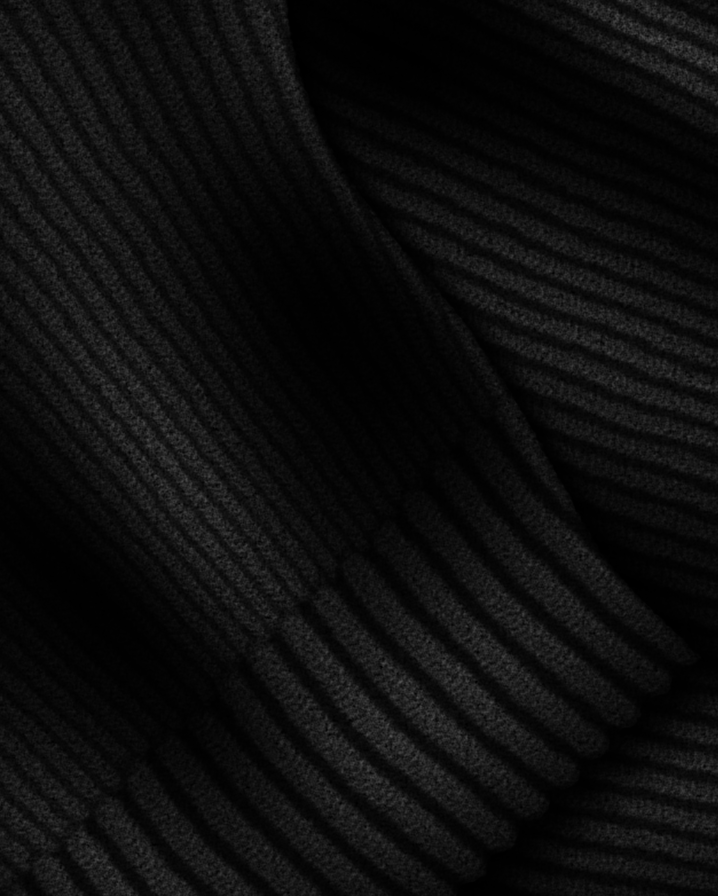
A Shadertoy shader for this texture:

```glsl
// Folded black rib-knit cloth with a wide ribbed hem lying over a second layer.
#define BODY_RIBS 25.0
#define HEM_RIBS 14.6
#define BACK_RIBS 23.0
#define SEAM_AT 1.01
#define HEM_END 1.517
#define STITCHES 105.0
#define FUZZ 1.0
#define EXPOSURE 1.3
#define TAU 6.2831853

// Horizontal position of the fold at evenly spaced heights
const float FOLD_STEP = 0.09;
const float foldX[11] = float[11](0.319, 0.337, 0.377, 0.443, 0.518,
                                  0.577, 0.627, 0.681, 0.768, 0.86, 0.95);

vec2 hashGradient(vec2 cell) {
    vec2 h = vec2(dot(cell, vec2(127.1, 311.7)), dot(cell, vec2(269.5, 183.3)));
    return fract(sin(h) * 43758.5) * 2.0 - 1.0;
}

float gradientNoise(vec2 p) {
    vec2 i = floor(p), f = fract(p);
    vec2 w = f * f * f * (f * (f * 6.0 - 15.0) + 10.0);
    vec2 e = vec2(1.0, 0.0);
    float a = dot(hashGradient(i), f);
    float b = dot(hashGradient(i + e.xy), f - e.xy);
    float c = dot(hashGradient(i + e.yx), f - e.yx);
    float d = dot(hashGradient(i + e.xx), f - e.xx);
    return mix(mix(a, b, w.x), mix(c, d, w.x), w.y);
}

// Catmull-Rom curve through the fold positions
float foldEdge(float y) {
    float s = clamp(y / FOLD_STEP, 0.0, 9.99);
    int i = int(s);
    float f = s - float(i);
    float a = foldX[max(i - 1, 0)], b = foldX[i];
    float c = foldX[i + 1], d = foldX[min(i + 2, 10)];
    return b + 0.5 * f * (c - a + f * (2.0 * a - 5.0 * b + 4.0 * c - d
             + f * (3.0 * (b - c) + d - a)));
}

// Soft elliptical patch, its long axis turned downward by angle
float patchGlow(vec2 p, vec2 center, float angle, vec2 radii) {
    vec2 q = p - center;
    float c = cos(angle), s = sin(angle);
    q = vec2(c * q.x + s * q.y, c * q.y - s * q.x) / radii;
    return exp(-dot(q, q));
}

// Rounded rib with a groove of given width and one brighter flank
float ribShade(float u, float groove, float depth) {
    float crest = 0.5 - 0.5 * cos(TAU * u);
    float shade = smoothstep(0.0, groove, crest) - 0.16 * sin(TAU * u) * crest;
    return mix(1.0, shade, depth);
}

// Slanted loops in two columns on every rib
float stitchShade(float u, float along) {
    float column = abs(fract(u) - 0.5);
    float loops = sin(TAU * (along * STITCHES + column * 1.6));
    return 1.0 + 0.17 * loops * smoothstep(0.5, 0.3, column);
}

float frontLight(vec2 p, float inside) {
    float light = 0.018;
    light += 0.068 * patchGlow(p, vec2(0.07, 0.16), 0.95, vec2(0.34, 0.17));
    light += 0.085 * patchGlow(p, vec2(0.21, 0.55), 0.96, vec2(0.26, 0.075));
    light += 0.050 * patchGlow(p, vec2(0.28, 0.03), 1.35, vec2(0.15, 0.07));
    light += 0.092 * patchGlow(p, vec2(0.50, 0.78), -0.785, vec2(0.30, 0.135));
    light += 0.075 * patchGlow(p, vec2(0.10, 0.96), 0.6, vec2(0.24, 0.10));
    // Valley on the left and hollow beside the fold
    light *= 1.0 - 0.85 * patchGlow(p, vec2(0.09, 0.66), 0.80, vec2(0.25, 0.06));
    light *= 1.0 - 0.88 * patchGlow(p, vec2(0.36, 0.36), 0.95, vec2(0.24, 0.11));
    float rim = exp(-inside * inside / 0.0005);
    return light + 0.045 * rim * smoothstep(0.75, 0.4, p.y);
}

float backLight(vec2 p) {
    float light = 0.008;
    light += 0.088 * patchGlow(p, vec2(0.67, 0.38), 0.6, vec2(0.36, 0.13));
    light += 0.12 * patchGlow(p, vec2(0.75, 0.05), 0.55, vec2(0.22, 0.055));
    light += 0.085 * patchGlow(p, vec2(0.77, 0.88), -0.3, vec2(0.20, 0.13));
    // Black hollow behind the top of the fold
    return light * (1.0 - 0.9 * patchGlow(p, vec2(0.44, 0.06), 0.45, vec2(0.17, 0.085)));
}

void mainImage(out vec4 fragColor, in vec2 fragCoord) {
    vec2 p = vec2(fragCoord.x, iResolution.y - fragCoord.y) / iResolution.y;
    float pixel = 1.0 / iResolution.y;
    float along = p.x + p.y;
    float wobble = gradientNoise(p * 9.0) + 0.6 * gradientNoise(p * 45.0);

    // Rib coordinates of the front body, its hem and the layer behind
    float flow = p.x - 0.6 * p.y - 0.7 * p.y * p.y + 0.8 * p.x * p.y;
    float bodyU = BODY_RIBS * flow * (1.0 + 0.2 * flow) + 0.26 * wobble;
    float bend = along - 1.26;
    float hemU = HEM_RIBS * (p.x - p.y - 0.32 * bend * bend) + 0.12 * wobble + 0.2;
    float backU = BACK_RIBS * (p.y - 0.64 * p.x + 0.42 * p.x * p.y) + 0.24 * wobble;

    // Front outline: the fold and the scalloped hem end
    float hemEnd = HEM_END - 0.014 * (0.5 + 0.5 * cos(TAU * hemU));
    float inside = min((foldEdge(p.y) - p.x) * 0.82, (hemEnd - along) * 0.707);
    float frontMask = smoothstep(-1.5 * pixel, 1.5 * pixel, inside + 0.003 * gradientNoise(p * 150.0));

    // Front knit, gathered at the seam
    float seam = along - SEAM_AT - 0.03 * wobble - 0.006 * cos(TAU * hemU);
    float body = ribShade(bodyU, 0.55, 0.5) * stitchShade(bodyU, p.y + 0.55 * p.x);
    float hem = ribShade(hemU, 0.55, 0.74) * stitchShade(hemU, along * 0.75);
    float front = mix(body, hem, smoothstep(-0.008, 0.008, seam));
    front *= 1.0 - 0.4 * exp(-seam * seam / 0.00012);
    front *= frontLight(p, max(inside, 0.0)) * mix(0.5, 1.0, smoothstep(0.0, 0.012, inside));

    // Layer behind, shadowed by the fold and more widely by the hem
    float reach = mix(0.03, 0.085, smoothstep(0.5, 0.75, p.y));
    float back = ribShade(backU, 0.65, 0.64) * stitchShade(backU, p.x + 0.4 * p.y);
    back *= backLight(p) * mix(0.1, 1.0, smoothstep(0.0, reach, -inside));

    // Wool fuzz, from single fibres to small tufts
    float fuzz = 0.9 * gradientNoise(p * 391.0) + 0.9 * gradientNoise(p * 237.0 + 3.1)
               + 0.6 * gradientNoise(p * 121.0 + 7.3);
    float value = mix(back, front, frontMask) * (1.0 + FUZZ * fuzz) * EXPOSURE;
    fragColor = vec4(vec3(max(value, 0.0)), 1.0);
}
```
